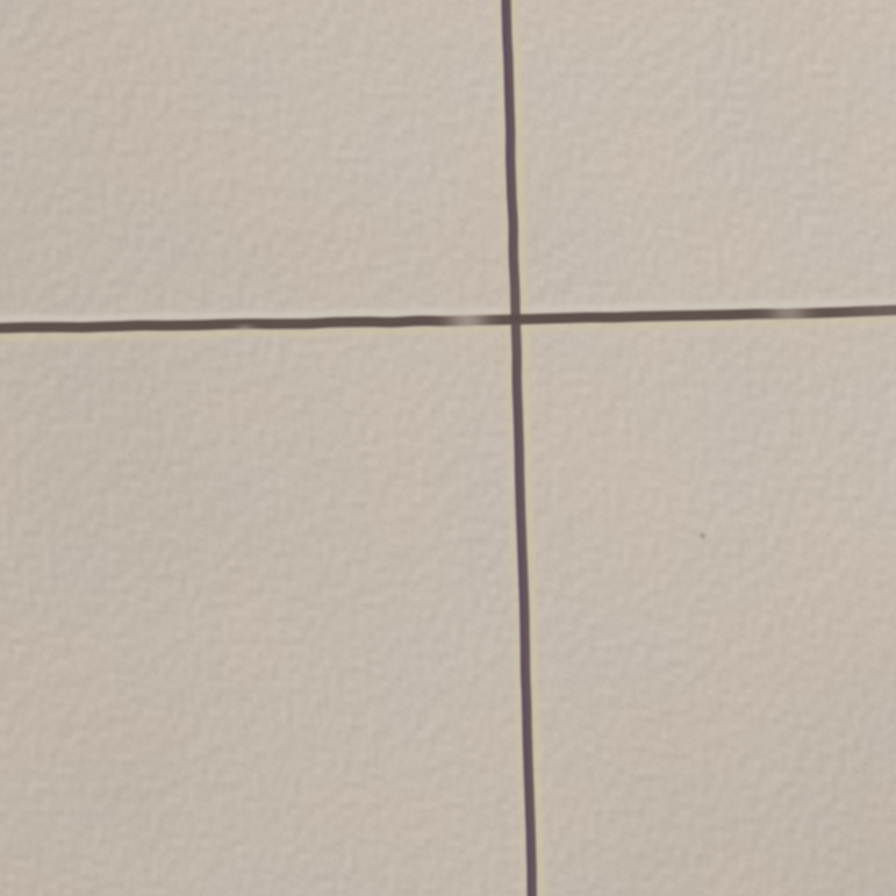
Write a WebGL 2 fragment shader that draws this texture.

```glsl
#version 300 es
precision highp float;

uniform vec2 u_resolution;
out vec4 fragColor;

#define TILE_COLOR vec3(0.762, 0.722, 0.675)
#define GROUT_BROWN vec3(0.335, 0.280, 0.262)
#define GROUT_PURPLE vec3(0.345, 0.265, 0.335)
#define FRINGE_YELLOW vec3(0.800, 0.762, 0.640)
#define RIM_LIGHT vec3(0.820, 0.790, 0.750)
#define GROUT_HALF_WIDTH 0.0056
#define EDGE_SOFTNESS 0.0026
#define GRAIN_SCALE 125.0
#define GRAIN_STRENGTH 0.046
#define MOTTLE_STRENGTH 0.014

float hash(vec2 p) {
    vec3 q = fract(vec3(p.xyx) * 0.1031);
    q += dot(q, q.yzx + 33.33);
    return fract((q.x + q.y) * q.z);
}

float valueNoise(vec2 p) {
    vec2 cell = floor(p), f = fract(p);
    f = f * f * (3.0 - 2.0 * f);
    float low = mix(hash(cell), hash(cell + vec2(1, 0)), f.x);
    float high = mix(hash(cell + vec2(0, 1)), hash(cell + vec2(1, 1)), f.x);
    return mix(low, high, f.y);
}

float fbm(vec2 p) {
    float sum = 0.0, amplitude = 0.5;
    for (int i = 0; i < 3; i++) {
        sum += amplitude * valueNoise(p);
        p = mat2(1.6, 1.2, -1.2, 1.6) * p + 17.3;
        amplitude *= 0.5;
    }
    return sum;
}

// Soft bump centred on zero
float bell(float x, float width) {
    return exp(-x * x / (width * width));
}

// Coverage of a soft band around zero
float band(float d, float halfWidth) {
    return 1.0 - smoothstep(halfWidth - EDGE_SOFTNESS, halfWidth + EDGE_SOFTNESS, abs(d));
}

// Fine plaster relief lit from the upper left
float relief(vec2 uv) {
    vec2 p = uv * GRAIN_SCALE;
    vec2 light = vec2(-0.35, 0.45);
    return fbm(p - light) - fbm(p + light);
}

vec3 tileSurface(vec2 uv) {
    vec3 color = TILE_COLOR;
    color += vec3(0.022, 0.018, 0.018) * smoothstep(0.2, 1.3, uv.x * 0.6 + uv.y * 0.7);
    color -= 0.022 * smoothstep(0.5, 1.1, uv.x) * smoothstep(0.5, 0.0, uv.y);
    color -= 0.012 * smoothstep(0.5, 0.0, uv.x);
    color += MOTTLE_STRENGTH * (fbm(uv * 7.0) - 0.44);
    color += vec3(0.5, 0.0, -0.5) * MOTTLE_STRENGTH * (valueNoise(uv * 11.0 + 40.0) - 0.5);
    color += GRAIN_STRENGTH * relief(uv);
    // Tiny dark speck
    color -= 0.13 * bell(length(uv - vec2(0.784, 0.402)), 0.0035);
    return color;
}

void main() {
    vec2 uv = gl_FragCoord.xy / u_resolution;
    vec3 color = tileSurface(uv);

    // Signed offsets from the two leaning joints
    float wobbleX = 0.0012 * (valueNoise(vec2(uv.y * 28.0, 3.0)) - 0.5);
    float wobbleY = 0.0014 * (valueNoise(vec2(uv.x * 32.0, 9.0)) - 0.5);
    float dx = uv.x - (0.5940 - 0.0290 * uv.y) + wobbleX;
    float dy = uv.y - (0.6340 + 0.0195 * uv.x - 0.0018 * sin(3.14159 * uv.x)) + wobbleY;

    // Pale and yellow fringes beside the joints
    float flicker = 0.65 + 0.5 * valueNoise(uv * 90.0);
    color = mix(color, RIM_LIGHT, 0.65 * bell(dy - 0.0105, 0.0045));
    color = mix(color, FRINGE_YELLOW, 0.60 * flicker * bell(dy + 0.0110, 0.0050));
    color = mix(color, FRINGE_YELLOW, 0.85 * flicker * bell(dx - 0.0105, 0.0042));
    color = mix(color, FRINGE_YELLOW, 0.50 * flicker * bell(dx + 0.0105, 0.0040));

    // Worn stretches where the horizontal joint fades
    float worn = 0.60 * bell(uv.x - 0.522, 0.022)
               + 0.45 * bell(uv.x - 0.880, 0.022)
               + 0.35 * bell(uv.x - 0.273, 0.010) * smoothstep(0.002, -0.004, dy)
               + 0.15 * smoothstep(0.90, 1.0, uv.x);
    float patchy = valueNoise(vec2(uv.x * 95.0, uv.y * 200.0));
    float horizontal = band(dy, GROUT_HALF_WIDTH) * (1.0 - worn) * (0.84 + 0.16 * patchy);
    vec3 horizontalColor = GROUT_BROWN + 0.07 * (patchy - 0.5);
    color = mix(color, horizontalColor, horizontal);

    // Vertical joint, purple on its left and brown on its right
    float streak = valueNoise(vec2(uv.x * 220.0, uv.y * 110.0));
    float vertical = band(dx, GROUT_HALF_WIDTH - 0.0003) * (0.84 + 0.16 * streak);
    float nearCrossing = bell(uv.y - 0.66, 0.10);
    float purpleShare = smoothstep(0.005, -0.004, dx) * (1.0 - 0.6 * nearCrossing);
    vec3 verticalColor = mix(GROUT_BROWN + 0.04, GROUT_PURPLE, purpleShare);
    color = mix(color, verticalColor + 0.07 * (streak - 0.5), vertical);

    fragColor = vec4(clamp(color, 0.0, 1.0), 1.0);
}
```
